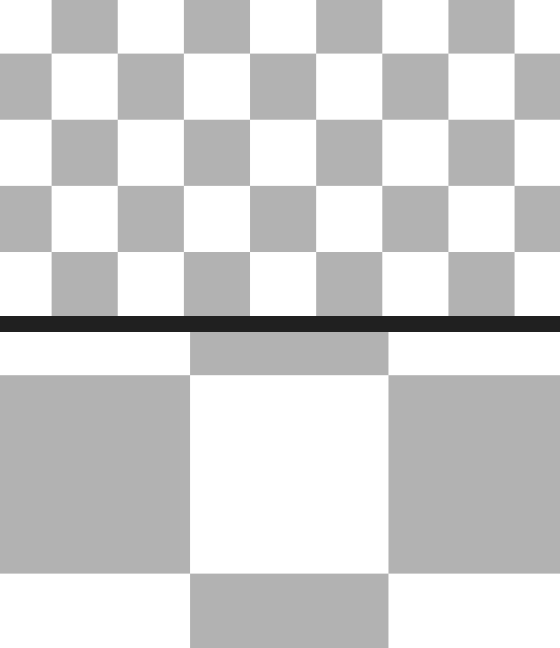
Top: the whole. Bottom: its middle third, enlarged.
This pattern is drawn by a WebGL 1 fragment shader. Its source:

```glsl
precision highp float;

// A plain checkerboard of white and grey squares, about 8.5 across and 4.8 down.
// Each axis is a triangle wave, clipped to a one-pixel ramp at the cell edges;
// the product of the two clipped waves picks the colour.

uniform vec2 u_resolution;

// Lengths are in canvas heights.
const float CELL_SIZE = 0.2093;
const vec2 CELL_CORNER = vec2(0.7912, 0.4118); // lower left of a light cell
const vec3 LIGHT_COLOR = vec3(1.0);
const vec3 DARK_COLOR = vec3(0.7);

// Signed distance to the nearest cell edge, positive in even cells.
vec2 edgeDistance(vec2 cell) {
  return abs(mod(cell - 0.5, 2.0) - 1.0) - 0.5;
}

void main() {
  vec2 position = gl_FragCoord.xy / u_resolution.y;
  vec2 cell = (position - CELL_CORNER) / CELL_SIZE;

  // Square waves from -1 to 1, with edges one pixel wide
  float pixelsPerCell = CELL_SIZE * u_resolution.y;
  vec2 wave = clamp(2.0 * pixelsPerCell * edgeDistance(cell), -1.0, 1.0);

  float lightness = 0.5 + 0.5 * wave.x * wave.y;
  gl_FragColor = vec4(mix(DARK_COLOR, LIGHT_COLOR, lightness), 1.0);
}
```
